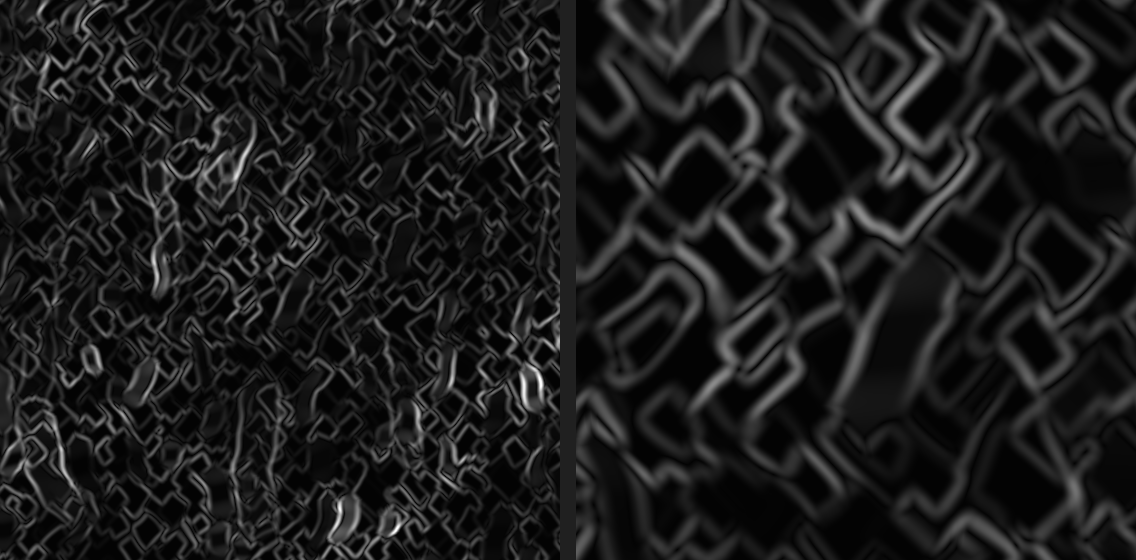
Left, the full canvas; right, a detail of the centre.
Reproduce this texture procedurally as a Shadertoy shader.

```glsl
// Glowing outlines of overlapping diamond chips and upright slivers on black.

const float SOFTNESS = 0.0050;  // half width of a rim
const float REACH = 0.0038;     // step of the slope measurement
const float DIAGONAL = 0.7071;

vec4 hash4(vec2 cell, float seed) {
    vec4 h = fract((cell.xyxy + seed * 17.3) * vec4(0.1031, 0.1030, 0.0973, 0.1099));
    h += dot(h, h.wzxy + 33.33);
    return fract((h.xxyz + h.yzzw) * h.zywx);
}

float cover(float dist) {
    return 1.0 - smoothstep(-SOFTNESS, SOFTNESS, dist);
}

// Bends straight rims with layered sines.
vec2 wobble(vec2 p) {
    return p + 0.0050 * sin(p.yx * 26.0 + vec2(3.1, 0.4))
             + 0.0035 * sin(p.yx * 47.0 + vec2(0.7, 2.1))
             + 0.0018 * sin(p.yx * 101.0 + vec2(4.0, 1.3));
}

// Slow variation of brightness over the canvas, about 0 to 1.
float patches(vec2 p) {
    float waves = sin(p.x * 9.0 + 2.0 * sin(p.y * 6.0 + 1.0))
                + sin(p.y * 11.0 + 2.0 * sin(p.x * 7.0 + 4.0))
                + 0.8 * sin(dot(p, vec2(19.0, -16.0)) + 2.0);
    return clamp(0.5 + 0.22 * waves, 0.0, 1.0);
}

float roundBox(vec2 rim, float corner) {
    rim += corner;
    return length(max(rim, 0.0)) + min(max(rim.x, rim.y), 0.0) - corner;
}

// Paints flat chips over a height, each a rectangle turned by 45 degrees.
float chips(float height, vec2 p, float cells, float seed, float tallest) {
    vec2 q = p * cells, home = floor(q);
    for (int y = -1; y <= 1; y++)
    for (int x = -1; x <= 1; x++) {
        vec2 cell = home + vec2(x, y);
        vec4 place = hash4(cell, seed), form = hash4(cell, seed + 5.0);
        vec2 d = q - cell - place.xy;
        vec2 halfSize = 0.25 + 0.35 * form.xy;
        vec2 rim = abs(vec2(d.x + d.y, d.x - d.y)) * DIAGONAL - halfSize;
        height = mix(height, tallest * form.z, cover(roundBox(rim, 0.16) / cells));
    }
    return height;
}

// Paints upright leaning slivers over a height; their ends fade.
float slivers(float height, vec2 p, float cells, float seed, float chance,
              vec2 widths, vec2 lengths, vec2 heights, float lean) {
    vec2 q = p * cells, home = floor(q);
    for (int y = -1; y <= 1; y++)
    for (int x = -1; x <= 1; x++) {
        vec2 cell = home + vec2(x, y);
        vec4 place = hash4(cell, seed), form = hash4(cell, seed + 5.0);
        vec2 d = q - cell - place.xy;
        d.x -= lean * (form.x - 0.5) * d.y;
        float radius = mix(widths.x, widths.y, form.y);
        float len = mix(lengths.x, lengths.y, form.z);
        float across = abs(d.x) - radius;
        float beyond = max(abs(d.y) - len, 0.0);
        float dist = max(across, (across + beyond) * DIAGONAL) / cells;
        float flank = 1.0 + 0.8 * (form.w - 0.5) * clamp(d.x / radius, -1.0, 1.0);
        float fade = 1.0 - 0.7 * smoothstep(0.2, 1.0, abs(d.y) / (len + radius));
        float peak = mix(heights.x, heights.y, place.w * place.w) * flank * fade;
        height = mix(height, peak, step(place.z, chance) * cover(dist));
    }
    return height;
}

float relief(vec2 p) {
    p = wobble(p);
    vec2 squat = p * vec2(1.0, 0.88);
    float ground = chips(0.0, squat, 18.0, 1.0, 0.50);
    ground = chips(ground, squat, 25.0, 2.0, 0.50);
    ground = slivers(ground, p, 10.0, 3.0, 0.65, vec2(0.11, 0.22), vec2(0.10, 0.45),
                     vec2(0.20, 0.75), 0.7);
    ground = slivers(ground, p, 8.0, 6.0, 0.30, vec2(0.08, 0.15), vec2(0.12, 0.42),
                     vec2(0.50, 1.30), 0.6);
    float strokes = slivers(0.0, p, 4.5, 4.0, 0.7, vec2(0.06, 0.18), vec2(0.25, 0.60),
                            vec2(0.20, 0.75), 0.8);
    return ground + strokes;
}

// Steepness of the relief, which lights up only the rims.
float rimLight(vec2 p) {
    vec2 e = vec2(REACH, 0.0);
    return length(vec2(relief(p + e.xy) - relief(p - e.xy),
                       relief(p + e.yx) - relief(p - e.yx)));
}

void mainImage(out vec4 fragColor, in vec2 fragCoord) {
    vec2 p = fragCoord / iResolution.y;
    float light = 0.012 + rimLight(p) * mix(0.5, 1.25, patches(p));
    fragColor = vec4(vec3(min(light, 1.0)), 1.0);
}
```
